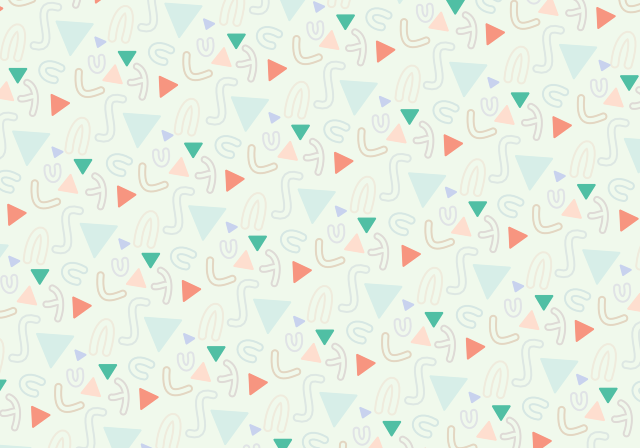
A Shadertoy shader for this pattern:

```glsl
const float CANVAS_WIDTH = 1152.0;                  // design units across
const mat2 LATTICE = mat2(196.5, -31.0, 119.0, 167.5);
const float CORNER = 2.0;                           // triangle corner radius
const float LINE = 1.8;                             // half width of the outlines

const vec3 PAPER    = vec3(0.941, 0.976, 0.925);
const vec3 ICE      = vec3(0.843, 0.933, 0.910);
const vec3 LAVENDER = vec3(0.785, 0.825, 0.935);
const vec3 GREEN    = vec3(0.315, 0.750, 0.645);
const vec3 PEACH    = vec3(0.995, 0.870, 0.810);
const vec3 CORAL    = vec3(0.970, 0.585, 0.500);
const vec3 MIST     = vec3(0.868, 0.907, 0.890);
const vec3 CREAM    = vec3(0.938, 0.923, 0.865);
const vec3 AQUA     = vec3(0.840, 0.905, 0.892);
const vec3 LILAC    = vec3(0.880, 0.892, 0.900);
const vec3 TAN      = vec3(0.890, 0.840, 0.760);
const vec3 MAUVE    = vec3(0.872, 0.855, 0.838);

float hash(vec2 p) {
    return fract(sin(dot(p, vec2(127.1, 311.7))) * 43758.5453);
}

// Brings p to the nearest copy of a motif, each copy slightly displaced
vec2 repeatAround(vec2 p, vec2 centre) {
    vec2 cell = round(inverse(LATTICE) * (p - centre));
    vec2 jitter = vec2(hash(cell + centre), hash(cell + centre + 17.0)) - 0.5;
    return p - LATTICE * cell - 5.0 * jitter;
}

float segmentDistance(vec2 p, vec2 a, vec2 b) {
    vec2 pa = p - a, ba = b - a;
    return length(pa - ba * clamp(dot(pa, ba) / dot(ba, ba), 0.0, 1.0));
}

float cross2(vec2 a, vec2 b) {
    return a.x * b.y - a.y * b.x;
}

// Signed distance to a triangle with rounded corners
float triangleDistance(vec2 p, vec2 a, vec2 b, vec2 c) {
    vec2 centre = (a + b + c) / 3.0;
    p = repeatAround(p, centre);
    a += CORNER * normalize(centre - a);
    b += CORNER * normalize(centre - b);
    c += CORNER * normalize(centre - c);
    float edge = min(segmentDistance(p, a, b),
                 min(segmentDistance(p, b, c), segmentDistance(p, c, a)));
    float turn = sign(cross2(b - a, c - a));
    float inside = min(turn * cross2(b - a, p - a),
                   min(turn * cross2(c - b, p - b), turn * cross2(a - c, p - c)));
    return (inside > 0.0 ? -edge : edge) - CORNER;
}

vec2 bezier(vec2 a, vec2 b, vec2 c, vec2 d, float t) {
    float s = 1.0 - t;
    return s * s * s * a + 3.0 * s * s * t * b + 3.0 * s * t * t * c + t * t * t * d;
}

// Distance to a cubic curve, walked in short segments
float curveDistance(vec2 p, vec2 a, vec2 b, vec2 c, vec2 d) {
    const int STEPS = 16;
    float nearest = 1e5;
    vec2 previous = a;
    for (int i = 1; i <= STEPS; i++) {
        vec2 next = bezier(a, b, c, d, float(i) / float(STEPS));
        nearest = min(nearest, segmentDistance(p, previous, next));
        previous = next;
    }
    return nearest;
}

// Turns the distance to a spine into the outline of a tube around it
float tubeOutline(float spine, float radius) {
    return abs(spine - radius) - LINE;
}

float squiggle(vec2 p, vec2 a, vec2 b, vec2 c, vec2 d, float radius) {
    p = repeatAround(p, bezier(a, b, c, d, 0.5));
    return tubeOutline(curveDistance(p, a, b, c, d), radius);
}

// Bent stem with one arm to the left
float branch(vec2 p, float radius) {
    p = repeatAround(p, vec2(104, 213));
    float stem = curveDistance(p, vec2(101, 186), vec2(119, 194), vec2(118, 222), vec2(111, 241));
    float arm = curveDistance(p, vec2(114, 211), vec2(106, 211), vec2(98, 216), vec2(90, 215));
    return tubeOutline(min(stem, arm), radius);
}

vec3 paint(vec3 base, vec3 ink, float distance, float pixel) {
    return mix(base, ink, smoothstep(0.6, -0.6, distance / pixel));
}

void mainImage(out vec4 fragColor, in vec2 fragCoord) {
    float pixel = CANVAS_WIDTH / iResolution.x;
    vec2 p = vec2(fragCoord.x, iResolution.y - fragCoord.y) * pixel - vec2(384, 268.5);
    vec3 color = PAPER;

    // Outlined squiggles
    color = paint(color, MIST, squiggle(p, vec2(154, 47), vec2(95, 30), vec2(165, 130), vec2(111, 116), 6.0), pixel);
    color = paint(color, CREAM, squiggle(p, vec2(58, 136), vec2(63, 75), vec2(105, 60), vec2(82, 138), 6.5), pixel);
    color = paint(color, AQUA, squiggle(p, vec2(161, 157), vec2(122, 135), vec2(116, 174), vec2(149, 178), 6.0), pixel);
    color = paint(color, LILAC, squiggle(p, vec2(214, 141), vec2(212, 168), vec2(238, 170), vec2(232, 139), 5.0), pixel);
    color = paint(color, TAN, squiggle(p, vec2(190, 167), vec2(186, 215), vec2(205, 210), vec2(230, 200), 5.5), pixel);
    color = paint(color, MAUVE, branch(p, 5.0), pixel);

    // Solid triangles
    color = paint(color, ICE, triangleDistance(p, vec2(152, 73), vec2(220, 78), vec2(178, 136)), pixel);
    color = paint(color, LAVENDER, triangleDistance(p, vec2(221, 101), vec2(242, 110), vec2(226, 121)), pixel);
    color = paint(color, GREEN, triangleDistance(p, vec2(262, 126), vec2(295, 126), vec2(278, 153)), pixel);
    color = paint(color, PEACH, triangleDistance(p, vec2(257, 152), vec2(270, 187), vec2(234, 181)), pixel);
    color = paint(color, CORAL, triangleDistance(p, vec2(141, 203), vec2(175, 219), vec2(143, 242)), pixel);

    fragColor = vec4(color, 1.0);
}
```
